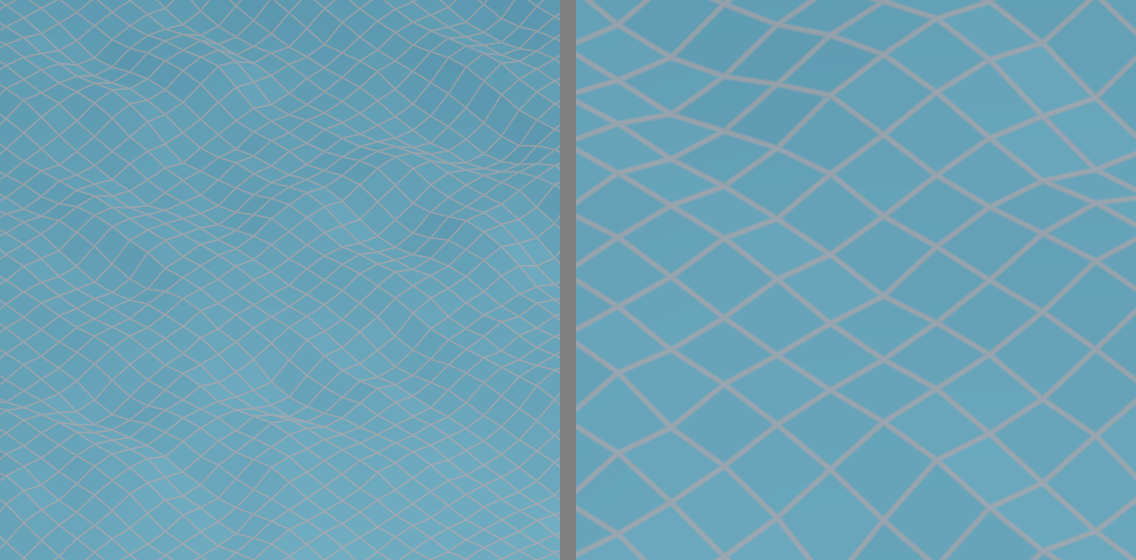
Left, the full canvas; right, a detail of the centre.
Give the GLSL for this background, as a three.js fragment shader.

```glsl
// A pale wire mesh of diamond cells draped over a rolling blue terrain.
// Mesh vertices sit in even columns and are lifted by noise; each pixel checks
// the edges crossing its column strip, and every facet is lit from the right.

#define COLUMN_STEP 0.0316
#define ROW_STEP 0.0204
#define COLUMN_PHASE 0.34
#define HILL_SIZE vec2(0.17, 0.105)
#define HILL_HEIGHT 0.070
#define BUMP_HEIGHT 0.020
#define JITTER 0.005
#define LINE_HALF_WIDTH 0.00155
#define LINE_SOFTNESS 0.0010
#define SLOPE_SHADE 0.50

varying vec2 vUv;

float hash(vec2 p) {
  vec3 q = fract(vec3(p.xyx) * 0.1031);
  q += dot(q, q.yzx + 33.33);
  return fract((q.x + q.y) * q.z);
}

float valueNoise(vec2 p) {
  vec2 cell = floor(p);
  vec2 f = fract(p);
  f = f * f * (3.0 - 2.0 * f);
  float low = mix(hash(cell), hash(cell + vec2(1.0, 0.0)), f.x);
  float high = mix(hash(cell + vec2(0.0, 1.0)), hash(cell + vec2(1.0, 1.0)), f.x);
  return mix(low, high, f.y);
}

// Vertical lift of the mesh vertex at (column, row)
float lift(vec2 vertex) {
  vec2 p = vertex * vec2(COLUMN_STEP, ROW_STEP) / HILL_SIZE;
  p.y += 0.35 * p.x;
  float hills = valueNoise(p + 17.0) - 0.5;
  float bumps = valueNoise(p * 2.1 + 53.0) - 0.5;
  float shake = hash(vertex + 91.0) - 0.5;
  return HILL_HEIGHT * hills + BUMP_HEIGHT * bumps + JITTER * shake;
}

float vertexY(vec2 vertex) {
  return vertex.y * ROW_STEP + lift(vertex);
}

void main() {
  float across = vUv.x / COLUMN_STEP - COLUMN_PHASE;
  float column = floor(across);
  float along = across - column;
  float baseRow = floor(vUv.y / ROW_STEP);

  // Edges of this strip zigzag upward, one between each pair of rows
  float lineDistance = 1.0;
  float faceRow = baseRow - 4.0;
  for (int i = -5; i <= 5; i++) {
    float row = baseRow + float(i);
    float odd = mod(column + row, 2.0);
    float leftY = vertexY(vec2(column, row + odd));
    float rightY = vertexY(vec2(column + 1.0, row + 1.0 - odd));
    float edgeY = mix(leftY, rightY, along);
    float slope = (rightY - leftY) / COLUMN_STEP;
    lineDistance = min(lineDistance, abs(vUv.y - edgeY) * inversesqrt(1.0 + slope * slope));
    if (edgeY < vUv.y) faceRow = row + 1.0;
  }

  // Facet tilt, taken between the left and right corners of its diamond
  float faceColumn = column + 1.0 - mod(column + faceRow, 2.0);
  float tilt = lift(vec2(faceColumn + 1.0, faceRow)) - lift(vec2(faceColumn - 1.0, faceRow));
  tilt /= 2.0 * COLUMN_STEP;

  // Broad light: brightest low and right of centre, dimmer at the top and left
  float glow = 0.80 - 0.62 * vUv.y;
  glow -= 0.24 * (1.0 - smoothstep(0.0, 0.5, vUv.x)) * (1.0 - vUv.y);
  float light = clamp(glow - SLOPE_SHADE * tilt, 0.0, 1.0);

  vec3 face = mix(vec3(0.350, 0.590, 0.680), vec3(0.452, 0.692, 0.770), light);
  vec3 wire = mix(vec3(0.560, 0.615, 0.655), vec3(0.630, 0.672, 0.712), light);
  float ink = 1.0 - smoothstep(LINE_HALF_WIDTH - LINE_SOFTNESS,
                               LINE_HALF_WIDTH + LINE_SOFTNESS, lineDistance);
  gl_FragColor = vec4(mix(face, wire, ink), 1.0);
}
```
